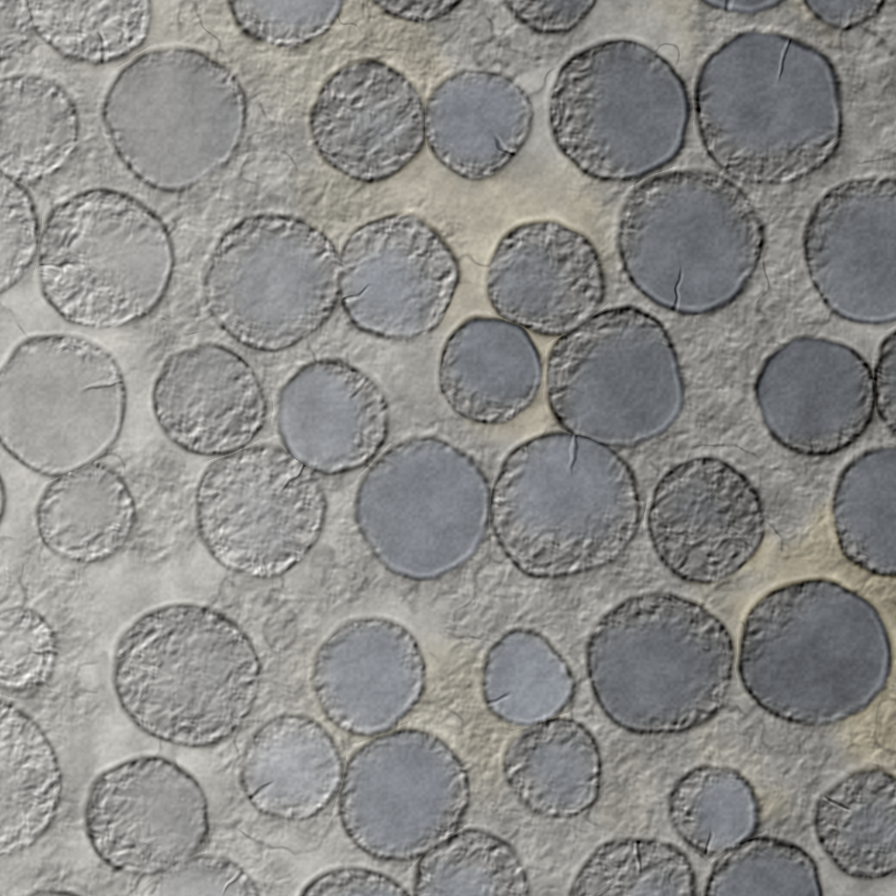
Reproduce this texture procedurally as a WebGL 2 fragment shader.

```glsl
#version 300 es
precision highp float;

uniform vec2 u_resolution;
out vec4 fragColor;

#define DISCS_ACROSS 5.9
#define ROW_HEIGHT 0.88
#define JITTER 0.26
#define SIZE_SPREAD 0.45
#define OUTLINE_WOBBLE 0.010
#define RIM_WIDTH 0.0032
#define RIM_DEPTH 0.30
#define GRIT_SCALE 105.0
#define GRIT_CONTRAST 0.50
#define LIGHT_DIR vec2(-0.6, 0.8)

vec2 hash22(vec2 p) {
    vec3 h = fract(p.xyx * vec3(0.1031, 0.1030, 0.0973));
    h += dot(h, h.yzx + 33.33);
    return fract((h.xx + h.yz) * h.zy);
}

float noise(vec2 p) {
    vec2 i = floor(p), f = p - i;
    f = f * f * (3.0 - 2.0 * f);
    vec2 e = vec2(1.0, 0.0);
    return mix(mix(hash22(i).x, hash22(i + e).x, f.x),
               mix(hash22(i + e.yx).x, hash22(i + e.xx).x, f.x), f.y);
}

float fbm(vec2 p) {
    float sum = 0.0, amp = 0.5;
    for (int i = 0; i < 4; i++) {
        sum += amp * noise(p);
        p = mat2(1.6, 1.2, -1.2, 1.6) * p + 7.3;
        amp *= 0.5;
    }
    return sum / 0.9375;
}

// Height of flaky grains, stretched across the light direction
float gritHeight(vec2 uv) {
    vec2 q = vec2(dot(uv, vec2(0.8, 0.6)), 1.35 * dot(uv, LIGHT_DIR)) * GRIT_SCALE;
    q += 0.9 * vec2(noise(q * 0.45), noise(q * 0.45 + 31.0));
    return 0.65 * noise(q) + 0.35 * noise(q * 2.1 + 9.0);
}

// Discs on a jittered staggered lattice
vec2 discCentre(vec2 id) {
    float stagger = mod(id.y, 2.0) * 0.5 - 0.25;
    return vec2(id.x + 0.5 + stagger, (id.y + 0.5) * ROW_HEIGHT)
         + JITTER * (hash22(id + 40.0) - 0.5) * 1.6;
}

float discWeight(vec2 id) {
    return 1.0 + SIZE_SPREAD * (hash22(id + 90.0).x - 0.5);
}

// Largest radius that shares the gap fairly with every neighbour
float discRadius(vec2 id, vec2 centre) {
    float radius = 1.0, weight = discWeight(id);
    for (int k = 0; k < 9; k++) {
        if (k == 4) continue;
        vec2 other = id + vec2(k % 3 - 1, k / 3 - 1);
        float share = weight / (weight + discWeight(other));
        radius = min(radius, share * distance(centre, discCentre(other)));
    }
    return min(radius * 1.03, 0.60);
}

void main() {
    vec2 uv = gl_FragCoord.xy / u_resolution.y;
    float px = 1.0 / u_resolution.y;

    // Nearest disc in a slightly warped plane
    vec2 warp = vec2(noise(uv * 17.0), noise(uv * 17.0 + 50.0)) - 0.5
              + 0.35 * (vec2(noise(uv * 55.0), noise(uv * 55.0 + 20.0)) - 0.5);
    vec2 p = (uv + OUTLINE_WOBBLE * warp) * DISCS_ACROSS + 20.0;
    vec2 cell = floor(vec2(p.x, p.y / ROW_HEIGHT));
    float edge = 9.0, radius = 1.0;
    vec2 local = vec2(0.0), disc = cell;
    for (int k = 0; k < 9; k++) {
        vec2 id = cell + vec2(k % 3 - 1, k / 3 - 1);
        vec2 centre = discCentre(id);
        float r = discRadius(id, centre);
        float d = length(p - centre) - r;
        if (d < edge) { edge = d; radius = r; local = p - centre; disc = id; }
    }
    edge /= DISCS_ACROSS;
    float inside = smoothstep(0.0015 + px, -0.0015 - px, edge);
    float reach = length(local) / radius;
    vec2 traitA = hash22(disc + 130.0), traitB = hash22(disc + 170.0);

    // Relief of the grains
    vec2 tap = LIGHT_DIR * 0.0022;
    float relief = gritHeight(uv - tap) - gritHeight(uv + tap);
    float broad = fbm(uv * 9.0), mid = fbm(uv * 32.0 + 5.0);

    // Shade falls from the lower left to the upper right
    float shade = smoothstep(-0.05, 1.1, uv.x + 0.18 * (uv.y - 0.5));

    // Ground between the discs: plaster, warm stains, scuffs
    float plaster = smoothstep(0.48, 0.62, fbm(uv * 7.0 + 13.0));
    float groundTone = mix(0.655, 0.515, shade) + 0.06 * plaster + 0.22 * (mid - 0.5);
    groundTone += relief * GRIT_CONTRAST * mix(0.50, 0.12, plaster);
    float scuff = smoothstep(0.025, 0.0, abs(broad - 0.47)) * smoothstep(0.4, 0.65, mid);
    groundTone -= 0.13 * scuff;
    float stain = smoothstep(0.52, 0.68, fbm(uv * 5.0 + 71.0)) * shade;
    vec3 ground = groundTone * mix(vec3(1.01, 1.0, 0.97), vec3(1.13, 1.08, 0.94), stain);

    // Disc faces: smooth cores or sides, rough margins
    float turn = 6.2832 * traitA.x;
    float side = dot(local / radius, vec2(cos(turn), sin(turn)));
    float rough = smoothstep(0.25, 0.75, 0.15 + 0.55 * reach * reach + 0.35 * side * traitB.x
                  + 0.9 * (broad - 0.5) + 0.45 * (traitA.y - 0.35));
    float faceTone = mix(0.645, 0.405, shade) + 0.07 * (traitB.y - 0.5);
    faceTone += 0.14 * (mid - 0.5) + 0.10 * (broad - 0.5);
    faceTone += relief * GRIT_CONTRAST * mix(0.10, 1.0, rough) - 0.025 * rough;
    float cool = (1.0 - rough) * smoothstep(0.1, 0.5, uv.x);
    vec3 face = faceTone * mix(vec3(1.008, 1.0, 0.98), vec3(0.97, 1.0, 1.045), cool);

    // Radial cracks in some discs
    vec2 crackDir = vec2(cos(turn * 3.0), sin(turn * 3.0));
    float along = dot(local, crackDir) / radius;
    float across = dot(local, vec2(-crackDir.y, crackDir.x)) / DISCS_ACROSS
                 + 0.005 * (noise(uv * 90.0) - 0.5);
    float span = smoothstep(0.35, 0.6, along) * step(0.62, traitB.y);
    face -= 0.20 * span * smoothstep(0.0028, 0.0, abs(across));
    face += 0.12 * span * smoothstep(0.003, 0.0, abs(across - 0.004));

    // Grooved rim with lit lips
    vec3 colour = mix(ground, face, inside);
    float facing = dot(normalize(local + 0.0001), LIGHT_DIR);
    float wear = mix(0.4, 1.0, traitB.x) * smoothstep(0.1, 0.6, noise(uv * 26.0 + 8.0));
    float width = RIM_WIDTH * (0.75 + 0.6 * noise(uv * 40.0));
    float groove = exp(-pow(edge / width, 2.0));
    float innerLip = exp(-pow((edge + 0.0065) / 0.0026, 2.0));
    float outerLip = exp(-pow((edge - 0.0065) / 0.0030, 2.0));
    colour -= RIM_DEPTH * groove * (0.25 + 0.75 * wear);
    colour += innerLip * (0.05 - 0.06 * facing) + outerLip * (0.03 + 0.06 * facing);

    // Fine dust
    colour += 0.05 * (noise(uv * 260.0) - 0.5);
    fragColor = vec4(clamp(colour, 0.0, 1.0), 1.0);
}
```
